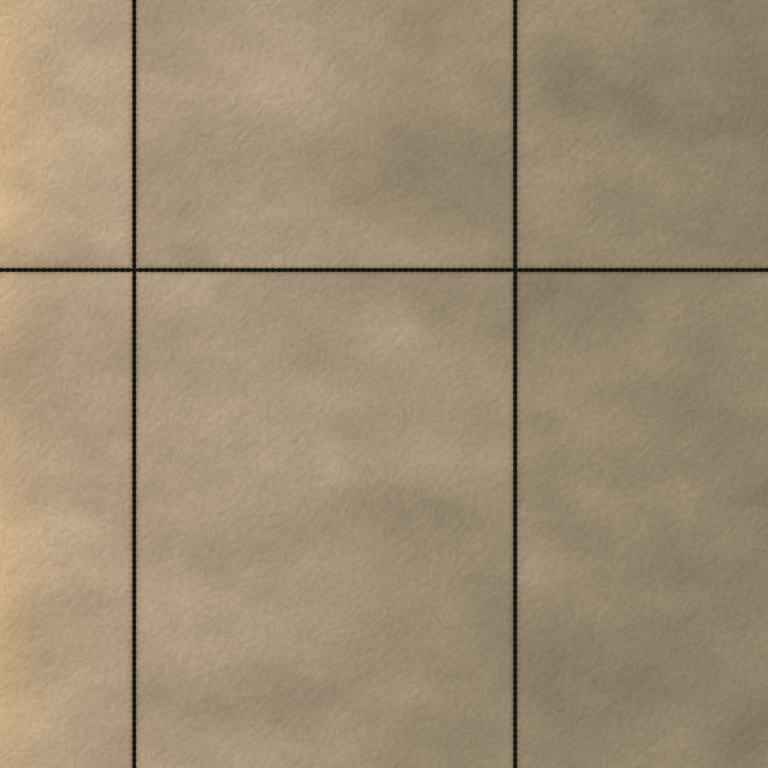
A WebGL 1 fragment shader for this texture:

```glsl
precision highp float;
// Large tan stone panels with thin dark joints, soft mottling and a warm glow on the left.

uniform vec2 u_resolution;

float hash(vec2 p) {
  vec3 q = fract(p.xyx * 0.1031);
  q += dot(q, q.yzx + 33.33);
  return fract((q.x + q.y) * q.z);
}

float valueNoise(vec2 p) {
  vec2 cell = floor(p), f = fract(p);
  f = f * f * (3.0 - 2.0 * f);
  return mix(mix(hash(cell), hash(cell + vec2(1.0, 0.0)), f.x),
             mix(hash(cell + vec2(0.0, 1.0)), hash(cell + 1.0), f.x), f.y);
}

// Layered noise centred on zero
float cloud(vec2 p) {
  float sum = 0.0, weight = 0.5;
  for (int i = 0; i < 5; i++) {
    sum += weight * (valueNoise(p) - 0.5);
    p = mat2(1.6, 1.2, -1.2, 1.6) * p + 17.3;
    weight *= 0.55;
  }
  return sum;
}

void main() {
  vec2 uv = gl_FragCoord.xy / u_resolution;
  float pixel = 1.0 / min(u_resolution.x, u_resolution.y);

  // Panel grid: distance to the nearest vertical and horizontal joint
  vec2 period = vec2(0.496, 0.992);
  vec2 grid = (uv - vec2(0.1748, 0.6484)) / period;
  vec2 panel = floor(grid);
  vec2 joint = (0.5 - abs(fract(grid) - 0.5)) * period;

  // Broad lighting: bright on the left, dim towards the lower right
  float shade = smoothstep(-0.1, 1.1, uv.x + 0.12 * (0.5 - uv.y) * uv.x);
  vec3 color = mix(vec3(0.695, 0.618, 0.515), vec3(0.545, 0.493, 0.402), shade);
  float glow = exp(-uv.x * 16.0) * (0.75 + 0.25 * cos((uv.y - 0.84) * 9.5));
  color += glow * vec3(0.10, 0.055, 0.005);

  // Cloudy staining, different in every panel
  vec2 shift = 40.0 + 23.0 * vec2(hash(panel + 7.0), hash(panel + 19.0));
  float stain = cloud(uv * vec2(6.0, 9.0) + shift);
  float blotch = cloud(uv * vec2(15.0, 21.0) + shift.yx);
  color *= 1.0 + 0.26 * stain + 0.10 * blotch;
  color *= 1.0 + 0.02 * (hash(panel + 3.0) - 0.5);

  // Fine pebbled grain, lit from the upper left
  vec2 grainPoint = uv * 190.0 + 3.0 * valueNoise(uv * 60.0);
  float relief = valueNoise(grainPoint) - valueNoise(grainPoint + vec2(-0.5, 0.5));
  float speck = valueNoise(uv * 310.0 + 50.0) - 0.5;
  color *= 1.0 + 0.06 * relief + 0.05 * speck;

  // Joints with a slightly ragged edge and a soft shadow
  vec2 ripple = 0.0003 * sin(uv.yx * 800.0);
  vec2 edge = joint - 0.0022 - ripple;
  float gap = min(edge.x, edge.y);
  color *= 1.0 - 0.30 * exp(-max(gap, 0.0) * 450.0);
  float soft = max(0.0009, 0.75 * pixel);
  float line = 1.0 - smoothstep(-soft, soft, gap);
  color = mix(color, vec3(0.09, 0.085, 0.06), line);

  gl_FragColor = vec4(color, 1.0);
}
```
